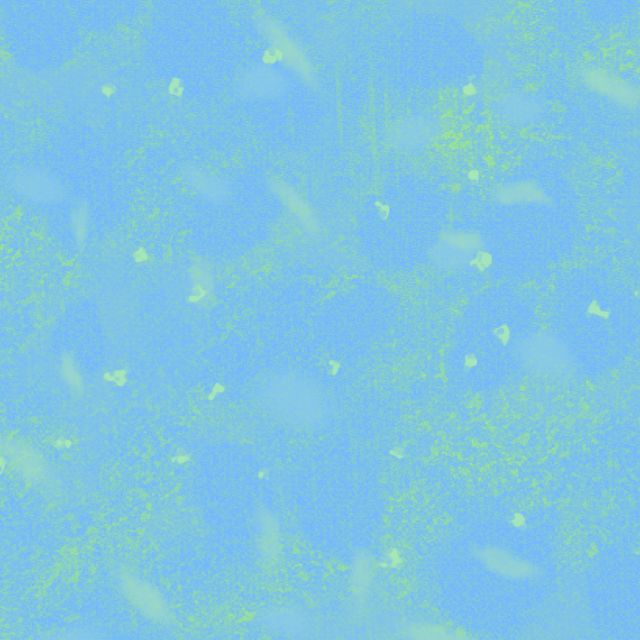
Give the GLSL for this texture, as a three.js fragment shader.

```glsl
// Mottled blue-green watery film: wispy fbm patches strewn with fine flecks and
// grain, smooth bare blue patches, faint streaks, pale smears and bright granules.
// A single tone value runs along a blue-to-green ramp; pale shapes are mixed in.
varying vec2 vUv;

const vec3 BLUE = vec3(0.455, 0.725, 0.985);
const vec3 GREEN = vec3(0.56, 0.84, 0.70);
const vec3 HAZE = vec3(0.53, 0.78, 0.88);
const vec3 PALE_GREEN = vec3(0.61, 0.85, 0.79);
const vec3 GRANULE = vec3(0.67, 0.92, 0.70);

float hash(vec2 p) {
  return fract(sin(dot(p, vec2(127.1, 311.7))) * 43758.5453);
}

vec2 rotate(vec2 p, float angle) {
  float c = cos(angle), s = sin(angle);
  return vec2(c * p.x + s * p.y, c * p.y - s * p.x);
}

float noise(vec2 p) {
  vec2 i = floor(p), f = fract(p);
  f = f * f * (3.0 - 2.0 * f);
  float low = mix(hash(i), hash(i + vec2(1.0, 0.0)), f.x);
  float high = mix(hash(i + vec2(0.0, 1.0)), hash(i + 1.0), f.x);
  return mix(low, high, f.y);
}

float fbm(vec2 p) {
  float sum = 0.0, amp = 0.5;
  for (int i = 0; i < 6; i++) {
    sum += amp * noise(p);
    p = rotate(p, 0.6) * 2.03 + 17.3;
    amp *= 0.55;
  }
  return sum / 1.08;
}

// Soft ellipses, one per cell at most; radius is in cells, tilt varies by spread
float scatter(vec2 p, vec2 radius, float tilt, float spread, float soft,
              float chance, float seed) {
  vec2 cell = floor(p);
  float cover = 0.0;
  for (int y = -1; y <= 1; y++) {
    for (int x = -1; x <= 1; x++) {
      vec2 id = cell + vec2(float(x), float(y));
      vec2 key = id + seed;
      vec2 center = id + 0.1 + 0.8 * vec2(hash(key), hash(key + 41.7));
      float angle = tilt + spread * (hash(key + 83.1) - 0.5);
      float size = 0.7 + 0.5 * hash(key + 29.3);
      float d = length(rotate(p - center, angle) / (radius * size));
      float present = step(hash(key + 57.9), chance);
      cover = max(cover, present * (1.0 - smoothstep(1.0 - soft, 1.0, d)));
    }
  }
  return cover;
}

// Small grains, stretched along a direction
float flecks(vec2 p, float angle, vec2 frequency, float threshold) {
  float n = noise(rotate(p, angle) * frequency);
  return smoothstep(threshold, threshold + 0.14, n);
}

void main() {
  vec2 uv = vUv;
  vec2 wobble = vec2(fbm(uv * 9.0 + 3.1), fbm(uv * 9.0 + 27.4)) - 0.5;
  vec2 warped = uv + 0.07 * wobble;

  // Wispy ground at two scales, broken by smooth bare patches
  float bare = scatter(warped * 5.0, vec2(0.40, 0.50), 0.0, 1.5, 0.3, 0.42, 5.0);
  float cloud = smoothstep(0.28, 0.72, fbm(warped * 6.5 + 11.0));
  float wisp = smoothstep(0.3, 0.7, fbm(rotate(warped, 0.5) * vec2(17.0, 27.0) + 5.0));
  float ground = (0.45 * cloud + 0.55 * wisp * (0.35 + 0.65 * cloud)) * (1.0 - 0.8 * bare);

  // Flecks are loosely strewn, denser where the ground is cloudy
  float fleckZone = smoothstep(0.3, 0.58, fbm(uv * 11.0 + 52.0)) * (1.0 - bare);
  float fleck = max(flecks(uv, 0.5, vec2(95.0, 150.0), 0.69),
                    flecks(uv + 0.37, -0.4, vec2(125.0, 165.0), 0.72));
  fleck *= fleckZone * (0.55 + 0.45 * cloud);

  // Thin, nearly upright streaks in a few areas
  float streakZone = smoothstep(0.5, 0.66, fbm(uv * 4.0 + 71.0));
  float streak = streakZone * flecks(uv, 0.06, vec2(95.0, 9.0), 0.66);

  // Fine grain over everything
  float grain = 0.65 * noise(uv * 410.0 + 7.0) + 0.35 * noise(uv * 230.0 + 19.0) - 0.5;

  float tone = 0.16 + 0.44 * ground + 0.62 * fleck + 0.22 * streak;
  tone += grain * (0.95 + 0.4 * ground);
  vec3 color = mix(BLUE, GREEN, clamp(tone, -0.05, 1.45));

  // Milky haze, blots and slanting or upright smears
  float milk = smoothstep(0.42, 0.72, fbm(warped * 8.0 + 90.0)) * (1.0 - bare);
  float blot = scatter(warped * 5.0 + 2.3, vec2(0.36, 0.24), 0.0, 1.0, 0.7, 0.28, 13.0);
  float slanted = scatter(warped * 4.5 + 0.6, vec2(0.38, 0.13), -0.6, 0.9, 0.8, 0.36, 31.0);
  float upright = scatter(warped * 4.5 + 1.7, vec2(0.12, 0.32), 0.1, 0.4, 0.8, 0.24, 47.0);
  float mottling = 0.45 + 1.1 * fbm(uv * 24.0);
  color = mix(color, HAZE, 0.45 * milk);
  color = mix(color, HAZE + 0.02, 0.65 * blot);
  color = mix(color, PALE_GREEN, 0.7 * max(slanted, upright) * mottling);

  // Bright lumpy granules with ragged rims
  vec2 ragged = uv + 0.016 * (vec2(noise(uv * 85.0), noise(uv * 85.0 + 33.0)) - 0.5);
  float granule = scatter(ragged * 8.0 + 0.4, vec2(0.15, 0.11), 0.4, 3.0, 0.4, 0.38, 63.0);
  float lumps = 0.3 + 0.7 * smoothstep(0.25, 0.6, noise(uv * 120.0 + 15.0));
  color = mix(color, GRANULE, 0.85 * granule * lumps);

  gl_FragColor = vec4(color, 1.0);
}
```
